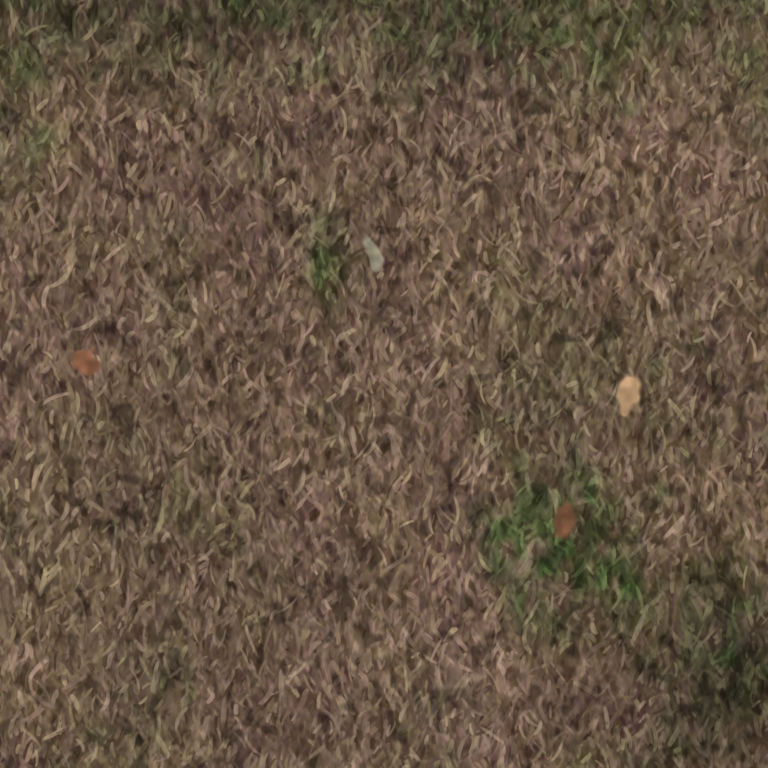
This texture is drawn by a three.js fragment shader. Its source:

```glsl
// Dry brown lawn: matted withered blades, a few green tufts and fallen leaves.
varying vec2 vUv;

const vec3 SOIL = vec3(0.225, 0.155, 0.115);
const vec3 STRAW = vec3(0.635, 0.545, 0.460);
const vec3 GREEN_TINT = vec3(0.64, 0.93, 0.66);
const vec3 CREAM_LEAF = vec3(0.82, 0.66, 0.50);
const vec3 RUST_LEAF = vec3(0.57, 0.38, 0.28);
const vec3 PALE_LEAF = vec3(0.61, 0.59, 0.50);
const int LAYERS = 8;

vec3 hash3(vec2 p) {
  vec3 q = fract(p.xyx * vec3(0.1031, 0.1030, 0.0973));
  q += dot(q, q.yxz + 33.33);
  return fract((q.xxy + q.yzz) * q.zyx);
}

float noise(vec2 p) {
  vec2 i = floor(p);
  vec2 f = fract(p);
  f = f * f * (3.0 - 2.0 * f);
  float low = mix(hash3(i).x, hash3(i + vec2(1.0, 0.0)).x, f.x);
  float high = mix(hash3(i + vec2(0.0, 1.0)).x, hash3(i + 1.0).x, f.x);
  return mix(low, high, f.y);
}

vec2 rotate(vec2 p, float angle) {
  float c = cos(angle);
  float s = sin(angle);
  return vec2(c * p.x - s * p.y, s * p.x + c * p.y);
}

// Soft round falloff: 1 at the centre, 0 at the given radii.
float spot(vec2 p, vec2 centre, vec2 radii) {
  return 1.0 - smoothstep(0.1, 1.0, length((p - centre) / radii));
}

// Coverage of one bent, tapered blade centred at the origin.
float blade(vec2 p, float angle, float halfLength, float width, float bend) {
  p = rotate(p, angle);
  float along = p.y / halfLength;
  p.x -= bend * halfLength * along * along;
  float edge = abs(p.x) - width * (1.0 - 0.5 * along * along);
  float tips = 1.0 - smoothstep(0.6, 1.0, abs(along));
  return tips * (1.0 - smoothstep(-0.0012, 0.0014, edge));
}

// Brown ramp from soil to straw, with a small shift from mauve to yellow.
vec3 strawColor(float tone, float hue) {
  return mix(SOIL, STRAW, clamp(tone, 0.0, 1.15)) + (hue - 0.5) * vec3(0.0, 0.025, -0.035);
}

// Lays one grid of scattered blades over the colour below.
vec3 addBlades(vec3 below, vec2 p, float cells, float seed, float tone) {
  vec2 home = floor(p * cells);
  for (int y = -1; y <= 1; y++) {
    for (int x = -1; x <= 1; x++) {
      vec2 cell = home + vec2(float(x), float(y));
      vec3 place = hash3(cell + seed);
      vec3 form = hash3(cell + seed + 71.7);
      vec3 look = hash3(cell + seed + 143.1);
      vec2 q = p - (cell + place.xy) / cells;
      float angle = (place.z + form.x - 1.0) * 1.25;
      float halfLength = mix(0.30, 0.85, form.y * form.y) / cells;
      float width = mix(0.0014, 0.0034, look.x);
      float cover = blade(q, angle, halfLength, width, (form.z - 0.5) * 0.6);
      vec3 color = strawColor(tone + (look.y - 0.5) * 0.72, look.z);
      below = mix(below, color, cover * mix(0.55, 0.9, form.x));
    }
  }
  return below;
}

// How green the turf is: loose patches, fixed tufts and a fresher top edge.
float greenness(vec2 p) {
  vec2 w = p + 0.07 * (vec2(noise(p * 22.0), noise(p * 22.0 + 40.0)) - 0.5);
  float patches = 0.22 * smoothstep(0.5, 0.9, noise(w * 9.0 + 61.0));
  float tuft = 1.1 * spot(w, vec2(0.73, 0.31), vec2(0.15, 0.13));
  float corner = 0.6 * spot(w, vec2(0.97, 0.14), vec2(0.19, 0.19));
  float speck = 0.5 * spot(w, vec2(0.43, 0.64), vec2(0.06, 0.10));
  float top = 0.38 * smoothstep(0.82, 1.0, w.y);
  float left = 0.4 * spot(w, vec2(0.0, 0.84), vec2(0.09, 0.20));
  float breakup = mix(0.1, 1.5, noise(p * vec2(65.0, 42.0) + 5.0));
  return clamp((patches + tuft + corner + speck + top + left) * breakup, 0.0, 1.0);
}

vec3 addLeaf(vec3 below, vec2 p, vec2 centre, vec2 radii, float angle, vec3 color) {
  vec2 q = rotate(p - centre, angle) / radii;
  q += 0.8 * (vec2(noise(p * 80.0), noise(p * 80.0 + 31.0)) - 0.5);
  float cover = 1.0 - smoothstep(0.65, 1.1, length(q) + 0.2 * abs(q.x * q.y));
  return mix(below, color * mix(0.8, 1.12, noise(p * 110.0)), cover * 0.9);
}

void main() {
  vec2 p = vUv;

  // Shaded thatch under the blades.
  float thatch = 0.6 * noise(p * vec2(95.0, 60.0)) + 0.4 * noise(p * vec2(190.0, 110.0) + 9.0);
  vec3 color = strawColor(0.02 + 0.75 * thatch, noise(p * 12.0));

  // Short crisp blades, lighter towards the top of the mat.
  for (int i = 0; i < LAYERS; i++) {
    float level = float(i) / float(LAYERS - 1);
    float seed = 37.0 + 211.0 * float(i);
    color = addBlades(color, p + level * 0.37, mix(46.0, 33.0, level), seed, mix(0.40, 0.68, level));
  }

  // Dark gaps between clumps, on leaning coordinates.
  vec2 lean = p + 0.02 * vec2(noise(p * 28.0), noise(p * 28.0 + 50.0));
  float gap = smoothstep(0.56, 0.88, noise(lean * vec2(88.0, 56.0) + 23.0));
  color *= 1.06 - 0.30 * gap;

  // Uneven light, fine grain and green growth.
  float light = 0.14 * (noise(p * 5.0 + 3.0) - 0.5) + 0.14 * (noise(p * 24.0) - 0.5);
  float grain = 0.26 * (noise(lean * vec2(210.0, 140.0)) - 0.5);
  color *= 1.0 + light + grain;
  float green = greenness(p);
  float shade = 0.24 * spot(p, vec2(0.97, 0.12), vec2(0.24, 0.22)) + 0.14 * smoothstep(0.88, 1.0, p.y);
  color *= mix(vec3(1.0), GREEN_TINT, green) * (1.0 - 0.08 * green - shade);

  // Fallen leaves.
  color = addLeaf(color, p, vec2(0.823, 0.487), vec2(0.018, 0.029), 0.15, CREAM_LEAF);
  color = addLeaf(color, p, vec2(0.115, 0.530), vec2(0.017, 0.020), 0.6, RUST_LEAF);
  color = addLeaf(color, p, vec2(0.735, 0.325), vec2(0.018, 0.024), 0.4, RUST_LEAF * 0.88);
  color = addLeaf(color, p, vec2(0.487, 0.668), vec2(0.011, 0.023), -0.3, PALE_LEAF);
  gl_FragColor = vec4(color, 1.0);
}
```
